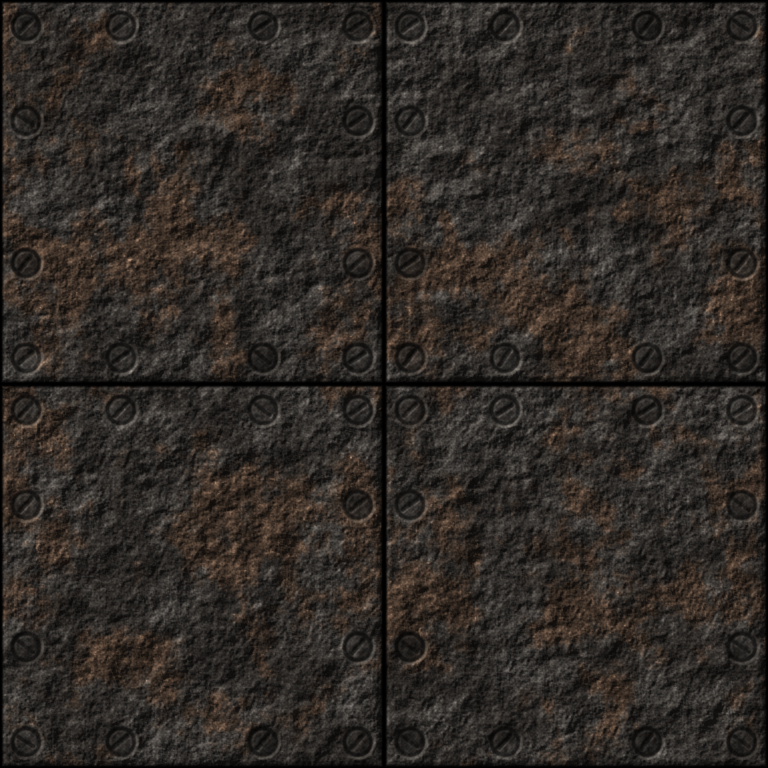
A WebGL 1 fragment shader for this texture:

```glsl
precision highp float;
// Two by two dark iron plates with rust blotches, black seams and slotted screws.
uniform vec2 u_resolution;

float hash(vec2 p) {
  return fract(sin(dot(p, vec2(127.1, 311.7))) * 43758.5453);
}

float noise(vec2 p) {
  vec2 i = floor(p), f = fract(p);
  f = f * f * (3.0 - 2.0 * f);
  return mix(mix(hash(i), hash(i + vec2(1.0, 0.0)), f.x),
             mix(hash(i + vec2(0.0, 1.0)), hash(i + 1.0), f.x), f.y);
}

// Layered noise; a higher gain gives rougher detail
float fbm(vec2 p, float gain) {
  float sum = 0.0, total = 0.0, amp = 1.0;
  for (int i = 0; i < 5; i++) {
    sum += amp * noise(p);
    total += amp;
    p = mat2(1.6, 1.2, -1.2, 1.6) * p + 17.3;
    amp *= gain;
  }
  return sum / total;
}

// Distance from the plate edge, in plate units
float edgeDistance(vec2 p) {
  vec2 f = abs(fract(p * 2.0) - 0.5);
  return 0.5 - max(f.x, f.y);
}

// Nearest of the twelve rim screws: xy = offset, z = distance to slot, w = seed
vec4 screw(vec2 p) {
  vec2 c = fract(p * 2.0) - 0.5;
  vec2 s = mix(vec2(0.185), vec2(0.432), step(0.31, abs(c)));
  if (max(s.x, s.y) < 0.3) return vec4(1.0);
  vec2 center = s * sign(c);
  float seed = hash(center * 9.0 + floor(p * 2.0) * 3.7);
  float angle = seed < 0.7 ? 0.55 + 0.6 * seed : 2.2 + 0.4 * seed;
  vec2 dir = vec2(cos(angle), sin(angle));
  vec2 q = c - center;
  float slot = length(q - dir * clamp(dot(q, dir), -0.023, 0.023));
  return vec4(q, slot, seed);
}

// Pitted metal, bevelled plate edges and screw slots
float height(vec2 p) {
  vec4 s = screw(p);
  float inside = 1.0 - smoothstep(0.034, 0.05, length(s.xy));
  float h = 0.36 * (fbm(p * 36.0 + floor(p * 2.0) * 7.3, 0.56) - 0.5);
  h *= mix(1.0, 0.45, inside);
  h += 0.05 * smoothstep(0.003, 0.02, edgeDistance(p));
  return h - 0.035 * smoothstep(0.01, 0.001, s.z);
}

void main() {
  vec2 p = gl_FragCoord.xy / u_resolution;
  vec2 plate = floor(p * 2.0);
  vec2 t = fract(p * 2.0);
  vec4 s = screw(p);
  float r = length(s.xy);
  float inside = 1.0 - smoothstep(0.033, 0.041, r);

  // Mottled iron
  float tone = fbm(p * 15.0 + plate * 5.1 + 40.0, 0.75);
  vec3 color = mix(vec3(0.148, 0.137, 0.127), vec3(0.212, 0.201, 0.19),
                   smoothstep(0.32, 0.68, tone));

  // Ragged rust gathers around a different level on each plate
  float level = mix(mix(0.64, 0.45, plate.x), mix(0.33, 0.22, plate.x), plate.y);
  float dy = t.y - level;
  float patches = fbm(p * 14.0 + plate * 11.7 + 80.0, 0.7) + 0.11 * exp(-12.0 * dy * dy);
  float rust = smoothstep(0.54, 0.71, patches) * (1.0 - 0.7 * inside);
  color = mix(color, vec3(0.246, 0.188, 0.147) * (0.8 + 0.4 * tone), 0.8 * rust);

  // Fine grain, bright specks and crossed weave
  color *= 0.74 + 0.52 * noise(p * 240.0);
  color *= 1.0 + 0.5 * smoothstep(0.8, 1.0, noise(p * 210.0 + 31.0)) * (0.4 + 0.6 * rust);
  color *= 1.0 + 0.07 * sin(p.x * 1200.0) * sin(p.y * 1200.0);

  // Relief lit from the upper left
  vec2 toLight = vec2(-0.001, 0.001);
  float slope = height(p - toLight) - height(p + toLight);
  color *= clamp(1.0 + 21.0 * slope, 0.35, 2.2);

  // Screw heads: sunken dark ring, pale crescent at the lower right, dark slot
  float facing = dot(s.xy / max(r, 0.001), vec2(0.707, -0.707));
  color *= 1.0 - inside * 0.22 * fract(s.w * 7.0);
  color *= 1.0 - (0.48 - 0.12 * facing) * smoothstep(0.009, 0.002, abs(r - 0.035));
  color += vec3(0.15, 0.142, 0.132) * smoothstep(-0.1, 0.9, facing)
         * smoothstep(0.007, 0.001, abs(r - 0.043));
  color += vec3(0.06, 0.057, 0.053) * smoothstep(0.0, 0.9, -facing)
         * smoothstep(0.006, 0.001, abs(r - 0.028));
  color *= 1.0 - 0.4 * smoothstep(0.007, 0.002, s.z);

  // Shaded plate rims and black seams
  float d = edgeDistance(p);
  color *= mix(0.88, 1.0, smoothstep(0.01, 0.04, d));
  color *= smoothstep(0.002, 0.012, d);
  gl_FragColor = vec4(color, 1.0);
}
```
